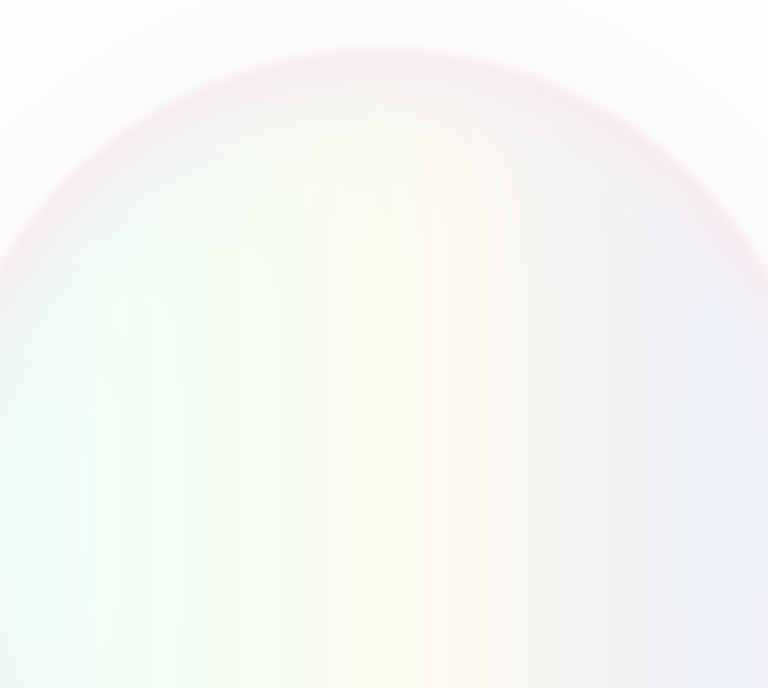
Write a WebGL 1 fragment shader that draws this background.

```glsl
precision highp float;
// A pale iridescent dome on near-white: a large disc filled with a horizontal
// pastel spectrum, veiled by lavender near its edge and ringed by a soft pink
// rim that fades towards the bottom. Lengths are in canvas widths.
uniform vec2 u_resolution;

// Linear ramp from 0 at a to 1 at b
float ramp(float a, float b, float x) {
  return clamp((x - a) / (b - a), 0.0, 1.0);
}

// Mint, green, cream, grey and blue from left to right
vec3 spectrum(float x) {
  vec3 c = vec3(0.922, 0.988, 0.970);
  c = mix(c, vec3(0.936, 0.992, 0.957), ramp(0.00, 0.13, x));
  c = mix(c, vec3(0.952, 0.984, 0.945), ramp(0.13, 0.28, x));
  c = mix(c, vec3(0.973, 0.980, 0.926), ramp(0.28, 0.49, x));
  c = mix(c, vec3(0.984, 0.973, 0.929), ramp(0.49, 0.57, x));
  c = mix(c, vec3(0.976, 0.966, 0.945), ramp(0.57, 0.65, x));
  c = mix(c, vec3(0.951, 0.951, 0.949), ramp(0.65, 0.80, x));
  c = mix(c, vec3(0.926, 0.944, 0.980), ramp(0.80, 0.94, x));
  return mix(c, vec3(0.936, 0.946, 0.988), ramp(0.94, 1.00, x));
}

void main() {
  vec2 p = gl_FragCoord.xy / u_resolution.x;
  float depth = 0.579 - length(p - vec2(0.497, 0.251));
  float inside = max(depth, 0.0);
  float height = smoothstep(0.25, 0.62, p.y);

  // Disc: spectrum, lavender veil, then pink rim
  vec3 dome = spectrum(p.x);
  float veil = mix(0.25, 0.6, height) * exp(-pow(inside / 0.12, 2.0));
  dome = mix(dome, vec3(0.955, 0.950, 0.968), veil);
  float rim = exp(-pow(inside / 0.042, 1.3)) * mix(0.15, 0.85, height);
  dome = mix(dome, vec3(0.976, 0.916, 0.932), rim);

  // Surroundings whiten away from the disc
  vec3 paper = mix(vec3(0.986, 0.984, 0.982), vec3(0.997), ramp(0.0, 0.22, -depth));

  gl_FragColor = vec4(mix(paper, dome, smoothstep(-0.016, 0.014, depth)), 1.0);
}
```
